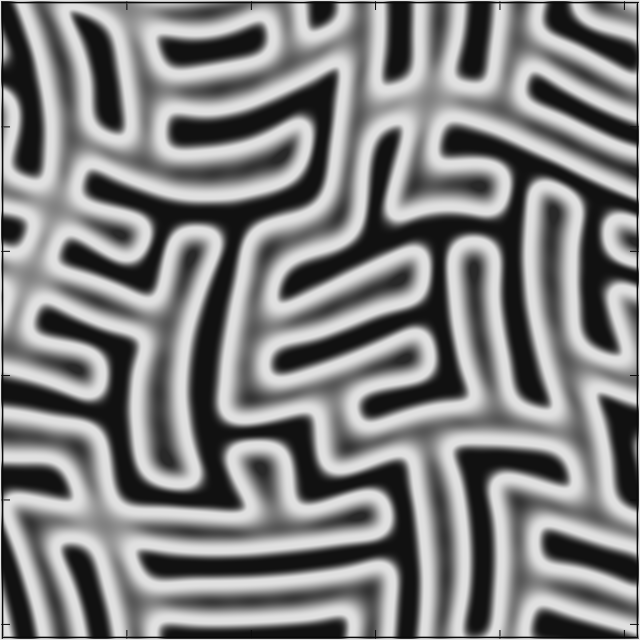
This pattern is drawn by a Shadertoy shader. Its source:

```glsl
// Labyrinth of black worms with pale rims on grey ground, as left by a
// reaction-diffusion process. A hashed maze on a grid is bent by a swirling warp,
// band-filtered to round its corners, and shaded by the phase from its contour.

#define WAVELENGTH 0.120   // worm spacing in canvas heights
#define SEED 17.0
#define WARP_STRENGTH 0.24 // slope of each warp wave
#define FORWARD_SHARE 0.78 // higher: longer worms
#define FILTER_WIDTH 0.55  // in grid cells
#define AMPLITUDE 1.27     // filtered height of a straight stripe
#define RIM_TONE 0.88
#define WORM_TONE 0.065
#define GROUND_TONE 0.16
#define TICK_STEP 0.1943
#define TICK_LENGTH 0.011
#define FRAME_INSET 0.004

const float PI = 3.1415927;
const int WARP_WAVES = 5;

vec3 hash32(vec2 p) {
    vec3 h = fract(p.xyx * vec3(0.1031, 0.1030, 0.0973));
    h += dot(h, h.yxz + 33.33);
    return fract((h.xxy + h.yzz) * h.zyx);
}

// Divergence-free swirl; jacobian receives its derivative.
vec2 swirl(vec2 p, out mat2 jacobian) {
    vec2 q = p;
    jacobian = mat2(1.0);
    for (int i = 0; i < WARP_WAVES; i++) {
        vec3 h = hash32(vec2(float(i) * 5.7 + 3.0, SEED));
        float angle = PI * (float(i) + h.x) / float(WARP_WAVES);
        float number = 2.0 * PI / mix(0.45, 0.95, h.y);
        vec2 along = vec2(cos(angle), sin(angle));
        vec2 across = vec2(-along.y, along.x);
        float phase = number * dot(along, p) + 2.0 * PI * h.z;
        q += across * WARP_STRENGTH / number * cos(phase);
        jacobian -= outerProduct(across, along) * WARP_STRENGTH * sin(phase);
    }
    return q;
}

// The neighbour a maze node reaches for; runs share an axis over a few nodes.
vec2 reach(vec2 node) {
    vec3 h = hash32(node + 100.0 + SEED);
    float bias = sin(0.65 * node.x + 2.0 * sin(0.45 * node.y + SEED));
    vec2 axis = bias + 1.4 * (h.x - 0.5) > 0.0 ? vec2(1.0, 0.0) : vec2(0.0, 1.0);
    return h.y < FORWARD_SHARE ? axis : -axis;
}

// +1 worm, -1 ground: even cells are nodes, mixed cells are possible links.
float mazeCell(vec2 cell) {
    vec2 odd = mod(cell, 2.0);
    if (odd.x == odd.y) return 1.0 - 2.0 * odd.x;
    bool linked = dot(reach(cell - odd), odd) > 0.5
               || dot(reach(cell + odd), odd) < -0.5;
    return linked ? 1.0 : -1.0;
}

// Maze under a zero-mean hat filter: x is the value, yz its gradient.
vec3 labyrinth(vec2 q) {
    vec3 sum = vec3(0.0);
    vec2 base = floor(q);
    float inv = 1.0 / (FILTER_WIDTH * FILTER_WIDTH);
    for (int j = -2; j <= 3; j++)
    for (int i = -2; i <= 3; i++) {
        vec2 cell = base + vec2(i, j);
        vec2 d = q - cell;
        float e = 0.5 * dot(d, d) * inv;
        float bell = mazeCell(cell) * exp(-e);
        sum += bell * vec3(1.0 - e, (e - 2.0) * inv * d);
    }
    return sum;
}

// Sine of the phase from the contour; evenness 1 gives every stripe full depth.
float contourPhase(vec3 field, float evenness) {
    float energy = mix(AMPLITUDE * AMPLITUDE, dot(field, field), evenness);
    return abs(field.x) * inversesqrt(energy + 0.0001);
}

float shade(vec3 field) {
    if (field.x > 0.0) {
        float worm = smoothstep(0.2, 0.95, contourPhase(field, 0.9));
        return mix(RIM_TONE, WORM_TONE, worm);
    }
    float ground = contourPhase(field, 0.5);
    return max(RIM_TONE - 0.64 * ground * ground, GROUND_TONE);
}

// Coverage of a line of the given half width.
float line(float d, float halfWidth, float pixel) {
    return 1.0 - smoothstep(halfWidth - 0.5 * pixel, halfWidth + 0.5 * pixel, abs(d));
}

void mainImage(out vec4 fragColor, in vec2 fragCoord) {
    float pixel = 1.0 / iResolution.y;
    vec2 p = fragCoord * pixel;
    vec2 size = iResolution.xy * pixel;

    mat2 jacobian;
    vec3 field = labyrinth(swirl(p, jacobian) * 2.0 / WAVELENGTH);
    field.yz = field.yz * jacobian / PI;
    float tone = shade(field);

    // Thin frame with short inward ticks, counted from the upper left
    vec2 edge = min(p, size - p);
    float border = min(edge.x, edge.y) - FRAME_INSET;
    vec2 fromCorner = vec2(p.x, size.y - p.y) - FRAME_INSET;
    vec2 tick = (fract(fromCorner / TICK_STEP + 0.5) - 0.5) * TICK_STEP;
    float ticks = max(line(tick.x, 0.0008, pixel) * step(edge.y, FRAME_INSET + TICK_LENGTH),
                      line(tick.y, 0.0008, pixel) * step(edge.x, FRAME_INSET + TICK_LENGTH));
    tone = mix(tone, 0.04, max(ticks, line(border, 0.0013, pixel)));
    tone = mix(tone, 0.9, 1.0 - smoothstep(-0.0013 - pixel, -0.0013, border));
    fragColor = vec4(vec3(tone), 1.0);
}
```
